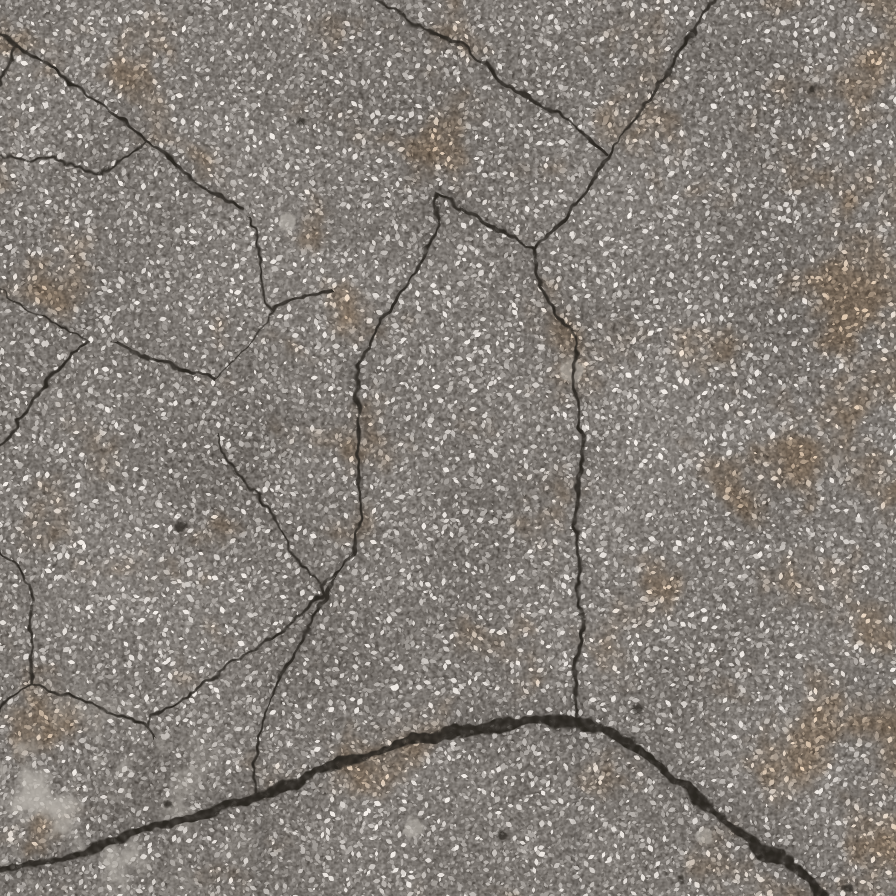
Write a Shadertoy shader that draws this texture.

```glsl
// Weathered grey asphalt: pale stone chips in binder, a branching crack network and a wide main crack.
#define CHIP_FREQ 118.0
#define GRIT_FREQ 195.0
#define BINDER_TONE 0.455
#define MOTTLE 0.07
#define NET_SCALE vec2(7.0, 3.6)
#define NET_KEEP 0.72
#define THIN_WIDTH 0.0017
#define MAIN_WIDTH 0.0052
#define CRACK_COLOR vec3(0.17, 0.155, 0.135)
#define STAIN_COLOR vec3(0.40, 0.33, 0.25)
#define DUST_COLOR vec3(0.74, 0.72, 0.69)
#define WARM_TINT vec3(0.02, 0.0, -0.02)

vec2 hash2(vec2 cell) {
    uvec2 q = uvec2(ivec2(floor(cell)) + 8192);
    q = q * 1664525u + 1013904223u;
    q.x += q.y * 1664525u;
    q.y += q.x * 1664525u;
    q ^= q >> 16u;
    q.x += q.y * 1664525u;
    q.y += q.x * 1664525u;
    q ^= q >> 16u;
    return vec2(q) / 4294967295.0;
}

float gradientAt(vec2 cell, vec2 offset) {
    return dot(hash2(cell) * 2.0 - 1.0, offset);
}

float gradientNoise(vec2 p) {
    vec2 i = floor(p), f = p - i, e = vec2(1.0, 0.0);
    vec2 u = f * f * f * (f * (f * 6.0 - 15.0) + 10.0);
    return mix(mix(gradientAt(i, f), gradientAt(i + e.xy, f - e.xy), u.x),
               mix(gradientAt(i + e.yx, f - e.yx), gradientAt(i + 1.0, f - 1.0), u.x), u.y);
}

float fbm(vec2 p) {
    float sum = 0.0, amp = 1.0;
    for (int i = 0; i < 4; i++) {
        sum += amp * gradientNoise(p);
        p = p * 2.03 + 17.0;
        amp *= 0.55;
    }
    return sum;
}

// Angular stones, one per grid cell, laid over the given tone
float addStones(float tone, vec2 p, float freq, float chance, vec2 radii, vec2 tones, float pixel) {
    vec2 g = p * freq, base = floor(g);
    float soft = 0.7 * freq * pixel;
    for (int k = 0; k < 9; k++) {
        vec2 cell = base + vec2(k % 3 - 1, k / 3 - 1);
        vec2 place = hash2(cell), kind = hash2(cell + 911.0), form = hash2(cell + 2203.0);
        float a = 6.2832 * form.x;
        vec2 q = mat2(cos(a), sin(a), -sin(a), cos(a)) * (g - cell - place);
        q = abs(q * vec2(0.85, 1.1 + 0.5 * form.y));
        float d = max(length(q), 0.8 * (q.x + q.y)) - mix(radii.x, radii.y, kind.y);
        float cover = 1.0 - smoothstep(-soft, soft, d);
        tone = mix(tone, mix(tones.x, tones.y, fract(kind.x * 37.0)), cover * step(kind.x, chance));
    }
    return tone;
}

float segmentDistance(vec2 p, vec2 a, vec2 b) {
    vec2 ab = b - a;
    return length(p - a - ab * clamp(dot(p - a, ab) / dot(ab, ab), 0.0, 1.0));
}

float ink(float d, float halfWidth, float pixel) {
    return 1.0 - smoothstep(halfWidth - pixel, halfWidth + pixel, d);
}

// Height of the wide crack that crosses the lower part
float mainCrack(float x) {
    return min(0.03 + 0.16 * smoothstep(-0.05, 0.6, x), 0.2 - 0.78 * (x - 0.66));
}

vec2 site(vec2 cell) {
    return (cell + 0.5 + 0.8 * (hash2(cell + 57.0) - 0.5)) / NET_SCALE;
}

// Voronoi borders; each border is kept, thinned or dropped as a whole
float crackNetwork(vec2 p, float pixel) {
    vec2 base = floor(p * NET_SCALE), home = base;
    float nearest = 9.0, result = 0.0;
    for (int k = 0; k < 25; k++) {
        vec2 cell = base + vec2(k % 5 - 2, k / 5 - 2);
        float d = distance(p, site(cell));
        if (d < nearest) { nearest = d; home = cell; }
    }
    vec2 a = site(home);
    for (int k = 0; k < 25; k++) {
        vec2 cell = home + vec2(k % 5 - 2, k / 5 - 2);
        if (cell == home) continue;
        vec2 b = site(cell), edge = hash2(home + cell + 301.0);
        float d = dot(0.5 * (a + b) - p, normalize(b - a));
        result = max(result, step(edge.x, NET_KEEP) * ink(d, THIN_WIDTH * mix(0.35, 1.2, edge.y), pixel));
    }
    return result;
}

void mainImage(out vec4 fragColor, in vec2 fragCoord) {
    float pixel = 1.0 / iResolution.y;
    vec2 uv = fragCoord * pixel;

    // Binder, grit and chips
    float cloud = fbm(uv * 5.0);
    float tone = BINDER_TONE + 0.2 * gradientNoise(uv * 170.0) + 0.16 * gradientNoise(uv * 310.0);
    tone = addStones(tone, uv, GRIT_FREQ, 0.75, vec2(0.22, 0.5), vec2(0.38, 0.71), pixel);
    tone = addStones(tone, uv, CHIP_FREQ, 0.5, vec2(0.16, 0.42), vec2(0.6, 0.93), pixel);
    tone += MOTTLE * cloud;
    vec3 color = vec3(tone) + WARM_TINT;

    // Brown stains, pale dust and scattered spots
    float stain = smoothstep(0.1, 0.7, fbm(uv * 9.0 + 40.0) + 0.35 * smoothstep(0.75, 1.0, uv.x));
    color = mix(color, color * STAIN_COLOR * 2.3, 0.5 * stain);
    float dust = 1.0 - smoothstep(0.04, 0.2, length((uv - vec2(0.06, 0.08)) * vec2(0.7, 1.0)));
    color = mix(color, DUST_COLOR, 0.75 * dust * smoothstep(-0.1, 0.45, fbm(uv * 16.0)));
    float ragged = 0.007 * fbm(uv * 60.0);
    for (int i = 0; i < 12; i++) {
        vec2 place = hash2(vec2(i, 71)), kind = hash2(vec2(i, 133));
        bool pale = i % 3 == 0;
        float radius = (pale ? 0.011 : 0.004) * (0.7 + 0.6 * kind.x);
        float spot = 1.0 - smoothstep(-0.002, 0.003, length(uv - place) + ragged - radius);
        color = mix(color, pale ? DUST_COLOR : CRACK_COLOR, spot * (pale ? 0.6 : 0.75));
    }

    // Jagged coordinates shared by all cracks
    vec2 p = uv;
    p += 0.018 * vec2(gradientNoise(uv * 11.0), gradientNoise(uv * 11.0 + 60.0));
    p += 0.008 * vec2(gradientNoise(uv * 38.0), gradientNoise(uv * 38.0 + 90.0));
    p += 0.004 * vec2(gradientNoise(uv * 110.0), gradientNoise(uv * 110.0 + 30.0));

    // Long thin cracks, then the network that fills the left side
    float middleX = 0.4 - 0.11 * (1.0 - smoothstep(0.15, 0.45, p.y)) + 0.09 * smoothstep(0.58, 0.78, p.y);
    float rightX = 0.645 - 0.045 * smoothstep(0.6, 0.715, p.y) + 0.7 * max(p.y - 0.715, 0.0);
    float d = max(0.88 * abs(p.x - middleX), p.y - 0.78);
    d = min(d, 0.85 * abs(p.x - rightX));
    d = min(d, segmentDistance(p, vec2(0.49, 0.78), vec2(0.6, 0.715)));
    d = min(d, segmentDistance(p, vec2(0.41, 1.01), vec2(0.68, 0.835)));
    d = min(d, segmentDistance(p, vec2(-0.02, 0.985), vec2(0.27, 0.76)));
    float varied = 1.0 + 0.9 * gradientNoise(uv * 25.0);
    float crack = ink(d, THIN_WIDTH * varied, pixel);
    float inside = step(p.x, middleX) * step(p.y, 0.97 - 0.78 * p.x);
    crack = max(crack, inside * crackNetwork(p, pixel));
    float rise = p.y - mainCrack(p.x);
    crack *= step(0.0, rise) * (0.85 + 0.5 * gradientNoise(uv * 70.0));

    // Wide main crack with crumbled rims
    float slope = (mainCrack(p.x + 0.01) - mainCrack(p.x - 0.01)) / 0.02;
    float mainD = abs(rise) / sqrt(1.0 + slope * slope);
    float mainW = MAIN_WIDTH * (0.65 + 0.35 * smoothstep(0.05, 0.3, uv.x)) * (1.0 + 0.9 * gradientNoise(uv * 30.0));
    float rubble = 0.88 + 0.5 * gradientNoise(uv * 140.0);
    crack = max(crack, ink(mainD, mainW, 1.3 * pixel) * rubble);
    color *= 1.0 - 0.16 * exp(-mainD * 90.0) - 0.1 * exp(-d * 200.0);
    color = mix(color, CRACK_COLOR, clamp(crack, 0.0, 1.0));

    fragColor = vec4(clamp(color, 0.0, 1.0), 1.0);
}
```
